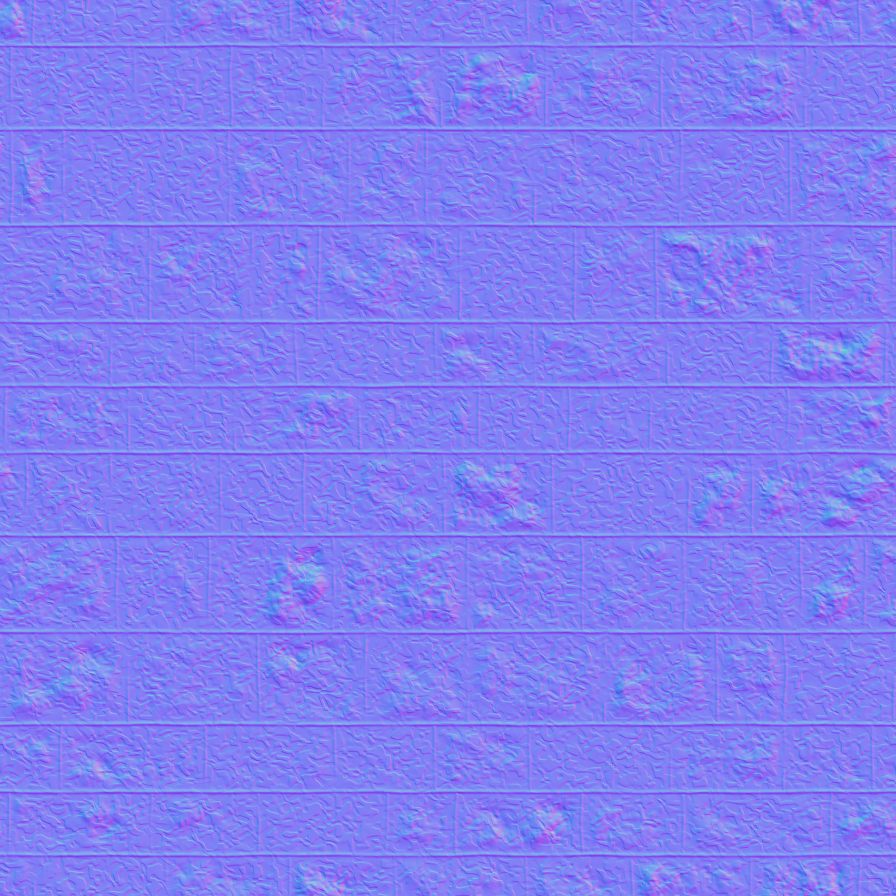
Reproduce this texture map procedurally as a three.js fragment shader.

```glsl
// Tangent-space normal map of a coursed stone wall with raised mortar joints.
varying vec2 vUv;

// Course layout: joint heights measured up from the lowest joint
const float BASE_JOINT = 0.0456;
const vec4 JOINTS_LOW = vec4(0.0703, 0.1458, 0.2487, 0.3567);
const vec4 JOINTS_MID = vec4(0.4492, 0.5234, 0.5950, 0.7031);
const vec4 JOINTS_TOP = vec4(0.8099, 0.9036, 1.0, 1.0);
const float STONES = 8.0;          // stones per course
const float STONE_JITTER = 0.55;   // variation of stone width

// Joint ridges
const float BED_ABOVE = 0.0024;    // soft upper flank
const float BED_BELOW = 0.0016;    // steep lower flank
const float BED_HEIGHT = 0.0010;
const float HEAD_WIDTH = 0.0016;
const float HEAD_HEIGHT = 0.0005;
const float WOBBLE = 0.0016;

// Surface
const vec2 GRAIN_FREQ = vec2(190.0, 250.0);
const float GRAIN_HEIGHT = 0.00052;
const vec2 RELIEF_FREQ = vec2(30.0, 36.0);
const float RELIEF_HEIGHT = 0.0150;
const float MARGIN = 0.022;        // smooth border of each stone
const float SAMPLE_STEP = 0.0007;
const vec3 TINT = vec3(1.015, 0.995, 0.96);

float hash(vec2 p) {
  return fract(sin(dot(p, vec2(127.1, 311.7))) * 43758.5453);
}

// Value noise repeating after a whole number of cells
float noise(vec2 p, vec2 period) {
  vec2 i = floor(p), f = fract(p);
  f = f * f * (3.0 - 2.0 * f);
  vec2 a = mod(i, period), b = mod(i + 1.0, period);
  return mix(mix(hash(a), hash(vec2(b.x, a.y)), f.x),
             mix(hash(vec2(a.x, b.y)), hash(b), f.x), f.y);
}

float fbm(vec2 p) {
  float sum = 0.0, gain = 0.5;
  for (int k = 0; k < 3; k++) {
    sum += gain * noise(p, vec2(1000.0));
    p = mat2(0.8, 0.6, -0.6, 0.8) * p * 2.6 + 17.3;
    gain *= 0.4;
  }
  return sum;
}

float bell(float d, float width) {
  d /= width;
  return exp(-d * d);
}

float total(vec4 v) { return dot(v, vec4(1.0)); }

float lowest(vec4 v) { return min(min(v.x, v.y), min(v.z, v.w)); }

float highest(vec4 v) { return max(max(v.x, v.y), max(v.z, v.w)); }

// Left edge of a stone, in stone units
float stoneEdge(float i, float row) {
  return i + STONE_JITTER * hash(vec2(mod(i, STONES) + 3.0, row * 5.0 + 1.0));
}

float wallHeight(vec2 uv) {
  // Course and its two bed joints
  float bend = noise(uv * 24.0, vec2(24.0)) - 0.5;
  float y = fract(uv.y - BASE_JOINT + WOBBLE * bend);
  vec4 inLow = step(JOINTS_LOW, vec4(y));
  vec4 inMid = step(JOINTS_MID, vec4(y));
  vec4 inTop = step(JOINTS_TOP, vec4(y));
  float row = total(inLow + inMid + inTop);
  float floorY = highest(max(max(JOINTS_LOW * inLow, JOINTS_MID * inMid), JOINTS_TOP * inTop));
  float ceilY = lowest(min(min(JOINTS_LOW + 2.0 * inLow, JOINTS_MID + 2.0 * inMid), JOINTS_TOP + 2.0 * inTop));
  float up = y - floorY, down = ceilY - y;

  // Stone and its two head joints
  float x = (uv.x + 2.0 * WOBBLE * bend) * STONES + hash(vec2(row, 9.0));
  float i = floor(x);
  i -= 1.0 - step(stoneEdge(i, row), x);
  float left = (x - stoneEdge(i, row)) / STONES;
  float right = (stoneEdge(i + 1.0, row) - x) / STONES;
  vec2 id = vec2(mod(i, STONES), row);
  float inset = min(min(left, right), min(up, down));

  // Mortar ridges, worn away in places
  float wear = smoothstep(0.1, 0.6, noise(uv * 40.0 + 7.0, vec2(40.0)));
  float bed = max(bell(up, BED_ABOVE), bell(down, BED_BELOW)) * mix(0.7, 1.1, wear);
  float head = bell(min(left, right), HEAD_WIDTH) * wear;
  float h = max(BED_HEIGHT * bed, HEAD_HEIGHT * head);

  // Crusty embossed grain, fainter beside the joints
  vec2 warp = vec2(noise(uv * 90.0 + 5.0, vec2(90.0)), noise(uv * 90.0, vec2(90.0)));
  float grain = smoothstep(0.3, 0.7, noise(uv * GRAIN_FREQ + 2.0 * warp, GRAIN_FREQ));
  h += GRAIN_HEIGHT * grain * mix(0.55, 1.1, smoothstep(0.002, 0.012, inset));

  // Rough face inside each stone, slanted and strong to a varying degree
  float tilt = (hash(id + 21.0) - 0.6) * 1.6;
  vec2 p = mat2(cos(tilt), -sin(tilt), sin(tilt), cos(tilt)) * vec2(left, up);
  vec2 seed = 60.0 * vec2(hash(id + 4.0), hash(id + 11.0));
  float patches = smoothstep(0.25, 0.7, noise(p * 28.0 + seed, vec2(1000.0)));
  float face = smoothstep(0.004, MARGIN, inset) * mix(0.3, 1.0, patches);
  float strength = mix(0.08, 1.0, hash(id + 33.0));
  return h + RELIEF_HEIGHT * strength * face * (fbm(p * RELIEF_FREQ + seed) - 0.39);
}

void main() {
  vec2 e = vec2(SAMPLE_STEP, 0.0);
  vec2 slope = vec2(wallHeight(vUv + e.xy) - wallHeight(vUv - e.xy),
                    wallHeight(vUv + e.yx) - wallHeight(vUv - e.yx)) / (2.0 * SAMPLE_STEP);
  vec3 normal = normalize(vec3(-slope, 1.0));
  gl_FragColor = vec4((normal * 0.5 + 0.5) * TINT, 1.0);
}
```
